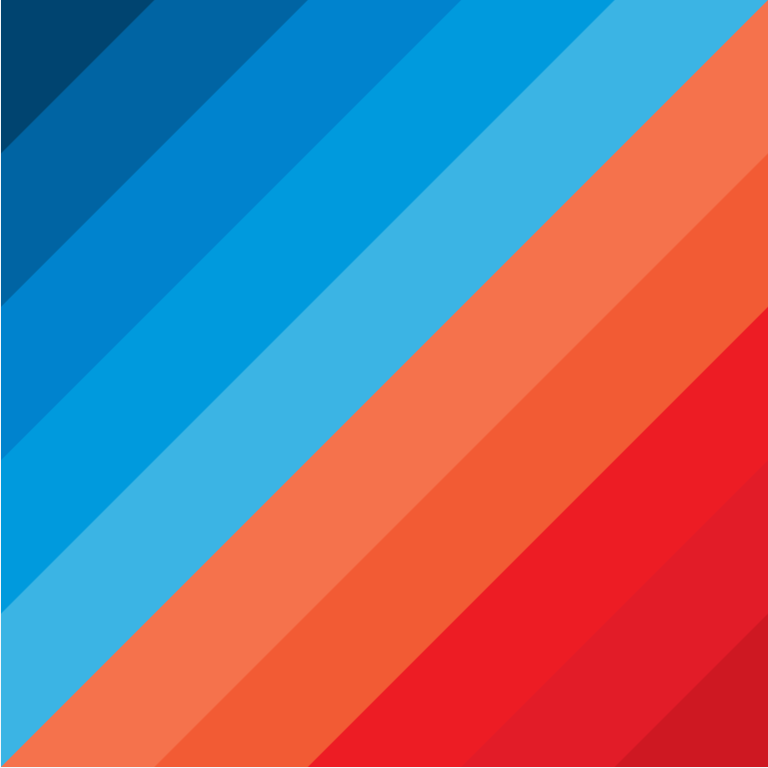
Reproduce this background procedurally as a Shadertoy shader.

```glsl
// Ten flat diagonal stripes rising to the right, from navy through sky blue to
// orange and deep red. Each stripe is laid over the last by a smoothed step
// across the diagonal; a hairline pale margin runs along the left and bottom.

const int STRIPE_COUNT = 10;
const float MARGIN = 0.0013;
const vec3 PAPER = vec3(0.96, 0.97, 0.98);

// Stripe colours, from the upper left corner to the lower right.
const vec3 STRIPES[STRIPE_COUNT] = vec3[STRIPE_COUNT](
    vec3(0.000, 0.267, 0.439),
    vec3(0.000, 0.394, 0.641),
    vec3(0.000, 0.514, 0.808),
    vec3(0.000, 0.604, 0.867),
    vec3(0.231, 0.706, 0.894),
    vec3(0.961, 0.447, 0.298),
    vec3(0.949, 0.357, 0.204),
    vec3(0.929, 0.110, 0.141),
    vec3(0.886, 0.110, 0.157),
    vec3(0.808, 0.094, 0.133)
);

// Coverage of the positive side of an edge, softened over the given width.
float coverage(float signedDistance, float width) {
    return clamp(signedDistance / width + 0.5, 0.0, 1.0);
}

// Colour at a position across the diagonal, 0 at upper left to 1 at lower right.
vec3 stripeColor(float across, float softness) {
    vec3 color = STRIPES[0];
    for (int i = 1; i < STRIPE_COUNT; i++) {
        float edge = float(i) / float(STRIPE_COUNT);
        color = mix(color, STRIPES[i], coverage(across - edge, softness));
    }
    return color;
}

void mainImage(out vec4 fragColor, in vec2 fragCoord) {
    vec2 uv = fragCoord / iResolution.xy;
    vec2 pixel = 1.0 / iResolution.xy;

    // Stripes fill the square inside the margin.
    vec2 p = (uv - MARGIN) / (1.0 - MARGIN);
    float across = 0.5 + 0.5 * (p.x - p.y);
    vec3 color = stripeColor(across, 0.5 * (pixel.x + pixel.y));

    // Pale hairline on the left and bottom sides.
    float inside = coverage(uv.x - MARGIN, pixel.x) * coverage(uv.y - MARGIN, pixel.y);
    fragColor = vec4(mix(PAPER, color, inside), 1.0);
}
```
